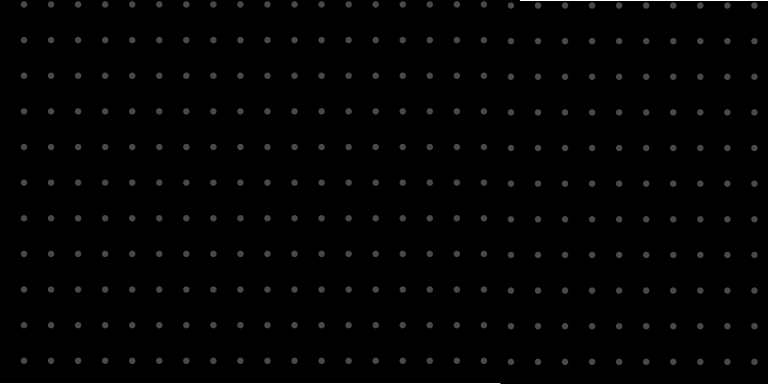
Write a WebGL 1 fragment shader that draws this pattern.

```glsl
precision highp float;
// A sparse grid of small grey dots on black, with a slipped right part and pale edge slivers.

uniform vec2 u_resolution;

// Lengths are in canvas heights, measured from the top left corner.
const vec2 FIRST_DOT = vec2(0.0625, 0.0116);
const vec2 PITCH = vec2(0.07045, 0.0928);
const float DOT_RADIUS = 0.0083;
const float SEAM_X = 1.302;          // right of here the dots sit lower
const float SEAM_DROP = 0.0027;
const float SLIVER_HEIGHT = 0.0026;
const float TOP_SLIVER_START = 1.354;
const float BOTTOM_SLIVER_END = 1.303;

const vec3 BACKGROUND = vec3(0.0);
const vec3 DOT_COLOUR = vec3(0.285);
const vec3 SLIVER_COLOUR = vec3(1.0);

// Antialiased coverage from a signed distance, negative inside.
float coverage(float dist, float pixel) {
  return clamp(0.5 - dist / pixel, 0.0, 1.0);
}

// Signed distance to the nearest dot of the grid.
float dotGrid(vec2 p) {
  p.y -= SEAM_DROP * step(SEAM_X, p.x);
  vec2 cell = max(floor((p - FIRST_DOT) / PITCH + 0.5), 0.0);
  return length(p - FIRST_DOT - cell * PITCH) - DOT_RADIUS;
}

// Signed distance to the thin strips along the top right and bottom left edges.
float edgeSlivers(vec2 p) {
  float top = max(p.y - SLIVER_HEIGHT, TOP_SLIVER_START - p.x);
  float bottom = max(1.0 - SLIVER_HEIGHT - p.y, p.x - BOTTOM_SLIVER_END);
  return min(top, bottom);
}

void main() {
  float pixel = 1.0 / u_resolution.y;
  vec2 p = vec2(gl_FragCoord.x, u_resolution.y - gl_FragCoord.y) * pixel;

  vec3 colour = mix(BACKGROUND, DOT_COLOUR, coverage(dotGrid(p), pixel));
  colour = mix(colour, SLIVER_COLOUR, coverage(edgeSlivers(p), pixel));
  gl_FragColor = vec4(colour, 1.0);
}
```
